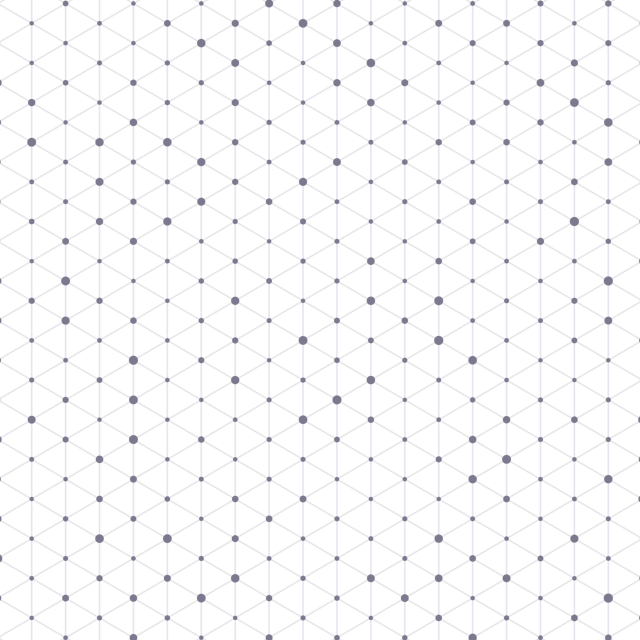
Reproduce this pattern procedurally as a WebGL 2 fragment shader.

```glsl
#version 300 es
precision highp float;

uniform vec2 u_resolution;
out vec4 fragColor;

const vec2 SPACING = vec2(0.0530, 0.06194);  // column step, row step
const vec2 ORIGIN = vec2(0.0495, 0.0345);    // one lattice node
const float LINE_WIDTH = 0.0025;
const float DOT_MIN = 0.0034;                // dot radii
const float DOT_MAX = 0.0072;
const float DOT_BIAS = 2.2;                  // higher favours small dots
const vec3 PAPER = vec3(1.0);
const vec3 VERTICAL_COLOR = vec3(0.905, 0.895, 0.935);
const vec3 DIAGONAL_COLOR = vec3(0.905, 0.903, 0.912);
const vec3 DOT_COLOR = vec3(0.485, 0.475, 0.56);

float hash(vec2 cell) {
    return fract(sin(dot(cell, vec2(127.1, 311.7))) * 43758.5453);
}

// Distance to the nearest integer
float toInteger(float x) {
    return abs(x - round(x));
}

// Smooth coverage of the region where the signed distance is negative
float coverage(float dist, float pixel) {
    return 1.0 - smoothstep(-0.75 * pixel, 0.75 * pixel, dist);
}

void main() {
    float pixel = 1.0 / min(u_resolution.x, u_resolution.y);
    vec2 p = gl_FragCoord.xy * pixel;
    vec2 grid = (p - ORIGIN) / SPACING;

    // Two families of diagonals, then the verticals
    float slant = SPACING.x / length(vec2(SPACING.x, 0.5 * SPACING.y));
    float diagonal = min(toInteger(grid.y - 0.5 * grid.x),
                         toInteger(grid.y + 0.5 * grid.x)) * SPACING.y * slant;
    float vertical = toInteger(grid.x) * SPACING.x;

    vec3 color = PAPER;
    color = mix(color, DIAGONAL_COLOR, coverage(diagonal - 0.5 * LINE_WIDTH, pixel));
    color = mix(color, VERTICAL_COLOR, coverage(vertical - 0.5 * LINE_WIDTH, pixel));

    // Dots of random size on the nodes; odd columns shift by half a row
    float column = round(grid.x);
    float shift = 0.5 * mod(column, 2.0);
    vec2 node = vec2(column, round(grid.y - shift) + shift);
    float radius = mix(DOT_MIN, DOT_MAX, pow(hash(node), DOT_BIAS));
    float dotDistance = length((grid - node) * SPACING) - radius;
    color = mix(color, DOT_COLOR, coverage(dotDistance, pixel));

    fragColor = vec4(color, 1.0);
}
```
